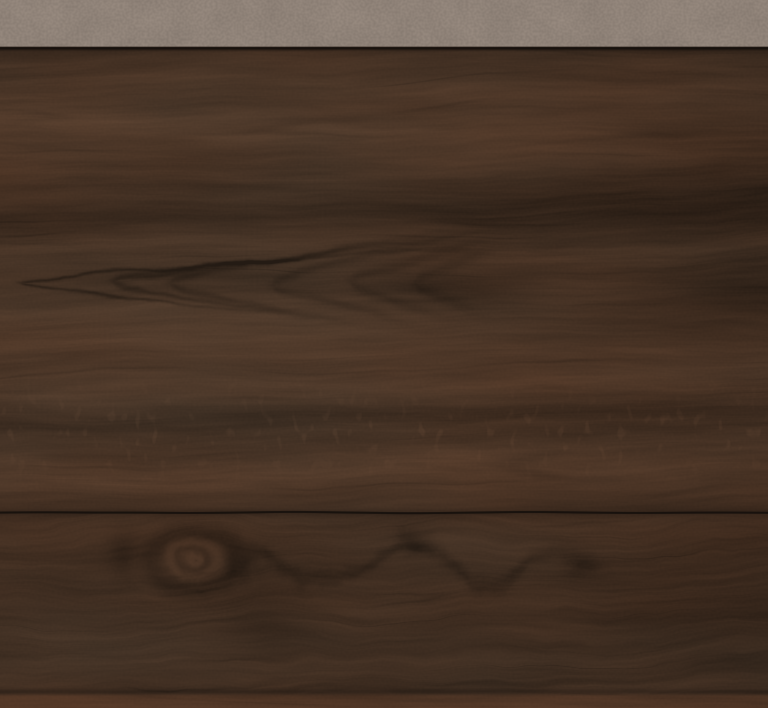
Give the GLSL for this texture, as a WebGL 1 fragment shader.

```glsl
precision highp float;
// Dark walnut planks with streaked grain, knots and seams below a strip of grey stone.

uniform vec2 u_resolution;

// Lengths are in canvas heights, measured down from the top left.
const float STONE_EDGE = 0.066;
const float SEAM_MID = 0.724;
const float SEAM_LOW = 0.981;
const float SEAM_HALF_WIDTH = 0.0018;
const vec2 CATHEDRAL = vec2(0.03, 0.398);
const vec2 MAIN_KNOT = vec2(0.275, 0.790);
const float SCALLOP_PERIOD = 0.24;
const vec3 STONE = vec3(0.56, 0.51, 0.47);
const vec3 WOOD_DARK = vec3(0.145, 0.105, 0.075);
const vec3 WOOD_LIGHT = vec3(0.390, 0.278, 0.203);
const vec3 SEAM_COLOUR = vec3(0.075, 0.055, 0.042);

vec2 gradient(vec2 cell) {
  float a = 6.2832 * fract(sin(dot(cell, vec2(127.1, 311.7))) * 43758.5);
  return vec2(cos(a), sin(a));
}

float noise(vec2 p) {
  vec2 i = floor(p), f = fract(p);
  vec2 u = f * f * f * (f * (f * 6.0 - 15.0) + 10.0);
  vec2 e = vec2(1.0, 0.0);
  float top = mix(dot(gradient(i), f), dot(gradient(i + e), f - e), u.x);
  float low = mix(dot(gradient(i + e.yx), f - e.yx), dot(gradient(i + 1.0), f - 1.0), u.x);
  return mix(top, low, u.y);
}

float fbm(vec2 p) {
  float sum = 0.0, amp = 0.6;
  for (int i = 0; i < 4; i++) {
    sum += amp * noise(p);
    p = p * 2.03 + 17.3;
    amp *= 0.5;
  }
  return sum;
}

float band(float v, float centre, float width) {
  float d = (v - centre) / width;
  return exp(-d * d);
}

float blob(vec2 p, vec2 centre, vec2 size) {
  vec2 d = (p - centre) / size;
  return exp(-dot(d, d));
}

// Long streaks, fine fibres and thin dark veins that follow the grain height w.
float grain(float x, float w) {
  float streaks = 0.36 * fbm(vec2(x * 1.6, w * 26.0)) + 0.16 * fbm(vec2(x * 7.0, w * 130.0));
  float vein = 1.0 - smoothstep(0.0, 0.07, abs(noise(vec2(x * 1.3 + 9.0, w * 32.0))));
  return streaks - 0.10 * vein * smoothstep(-0.1, 0.4, noise(vec2(x * 4.0, w * 14.0)));
}

// Nested pointed arches that open to the right.
float cathedral(vec2 p) {
  float dark = 0.0;
  vec2 q = p - CATHEDRAL + 0.012 * vec2(0.0, fbm(p * vec2(9.0, 16.0)));
  for (int i = 0; i < 6; i++) {
    float k = float(i);
    float x = q.x - 0.115 * k + 0.02 * sin(k * 4.0);
    float slope = (q.y < 0.0 ? 0.075 : 0.115) + 0.045 * k;
    float arm = slope * sqrt(max(x * x + 0.08 * x, 0.0));
    float line = band(abs(q.y) - arm, 0.0, 0.0028 + 0.0012 * k);
    float reach = q.y < 0.0 ? 0.75 - 0.12 * k : 0.42 - 0.06 * k;
    dark += line * smoothstep(-0.015, 0.01, x) * (1.0 - smoothstep(0.3 * reach, reach, x)) / (1.0 + 0.3 * k);
  }
  return dark;
}

float upperPlank(vec2 p) {
  float w = p.y + 0.025 * fbm(p * vec2(2.2, 6.0)) + 0.02 * p.x;
  float t = 0.58 + grain(p.x, w);
  t += 0.12 * band(w, 0.185, 0.05) + 0.09 * band(w, 0.50, 0.05) + 0.07 * band(w, 0.67, 0.035);
  t -= (0.24 + 0.14 * p.x) * band(w, 0.302, 0.038) + 0.22 * band(w, 0.60, 0.018);
  t -= 0.30 * blob(p, vec2(0.63, 0.415), vec2(0.12, 0.024));
  t -= 0.25 * blob(p, vec2(1.04, 0.40), vec2(0.14, 0.055));
  t -= 0.24 * blob(p, vec2(1.08, 0.20), vec2(0.22, 0.03));
  t -= 0.34 * cathedral(p);
  t += 0.14 * smoothstep(0.2, 0.5, noise(p * vec2(85.0, 45.0))) * band(p.y, 0.61, 0.05);
  return t - 0.12 * smoothstep(0.55, 1.1, p.x) - 0.35 * exp((STONE_EDGE - p.y) / 0.022);
}

float lowerPlank(vec2 p) {
  // The grain parts around the main knot, then scallops between small ones.
  vec2 d = p - MAIN_KNOT + 0.014 * vec2(fbm(p * 16.0), fbm(p * 16.0 + 40.0));
  float r = length(d * vec2(0.85, 1.2));
  float w = p.y - 0.8 * d.y * exp(-r * r * 200.0) + 0.035 * fbm(p * vec2(4.0, 7.0)) + 0.03 * p.x;
  float t = 0.47 + grain(p.x + 5.0, w);
  t += exp(-r * r * 420.0) * (0.09 + 0.13 * sin(r * 260.0 + 3.0 * fbm(p * 20.0)));
  t -= 0.24 * band(r, 0.052, 0.010) + 0.20 * blob(p, vec2(0.175, 0.785), vec2(0.022, 0.035));

  float wave = 0.80 + 0.025 * cos(6.2832 * (p.x - 0.45) / SCALLOP_PERIOD);
  float span = smoothstep(0.31, 0.38, p.x) * (1.0 - smoothstep(0.72, 0.87, p.x));
  t -= 0.20 * span * band(p.y + 0.03 * fbm(p * 12.0), wave, 0.011);
  for (int i = 1; i < 4; i++) {
    vec2 knot = vec2(0.105 + SCALLOP_PERIOD * float(i), 0.785 + 0.02 * sin(float(i) * 2.4));
    t -= 0.26 * blob(p + 0.02 * fbm(p * 20.0), knot, vec2(0.024, 0.016));
  }
  t -= 0.18 * blob(p, vec2(0.37, 0.89), vec2(0.06, 0.04));
  return t - 0.20 * blob(p, vec2(1.02, 0.88), vec2(0.30, 0.07)) - 0.08 * smoothstep(0.5, 1.1, p.x);
}

void main() {
  vec2 p = vec2(gl_FragCoord.x, u_resolution.y - gl_FragCoord.y) / u_resolution.y;
  float aa = 1.0 / u_resolution.y;
  float grit = noise(p * 260.0);

  // Wood tone of each plank, with soft joins.
  float t = mix(upperPlank(p), lowerPlank(p), smoothstep(-aa, aa, p.y - SEAM_MID));
  float lastPlank = smoothstep(-0.002 - aa, 0.002 + aa, p.y - SEAM_LOW);
  t = mix(t, 0.66 + grain(p.x + 11.0, p.y), lastPlank) + 0.045 * grit;
  vec3 colour = mix(WOOD_DARK, WOOD_LIGHT, clamp(t, 0.0, 1.1));
  colour *= 1.0 + vec3(0.05, -0.01, -0.05) * (2.0 * fbm(p * vec2(1.5, 6.0) + 3.0) + lastPlank);

  // Seams and the shade beside them.
  float offset = abs(p.y - SEAM_MID + 0.002 * noise(vec2(p.x * 6.0, 2.0)));
  float seam = 1.0 - smoothstep(SEAM_HALF_WIDTH - aa, SEAM_HALF_WIDTH + aa, offset);
  seam = max(0.9 * seam, 0.45 * exp(-offset / 0.005));
  seam = max(seam, 0.9 * band(p.y, STONE_EDGE + 0.002, 0.003));
  seam = max(seam, 0.3 * band(p.y, SEAM_LOW - 0.004, 0.004));
  colour = mix(colour, SEAM_COLOUR, seam);

  // Stone strip.
  vec3 stone = STONE * (1.0 + 0.07 * fbm(p * 22.0) + 0.07 * grit);
  colour = mix(stone, colour, smoothstep(-aa, aa, p.y - STONE_EDGE));
  gl_FragColor = vec4(colour, 1.0);
}
```
